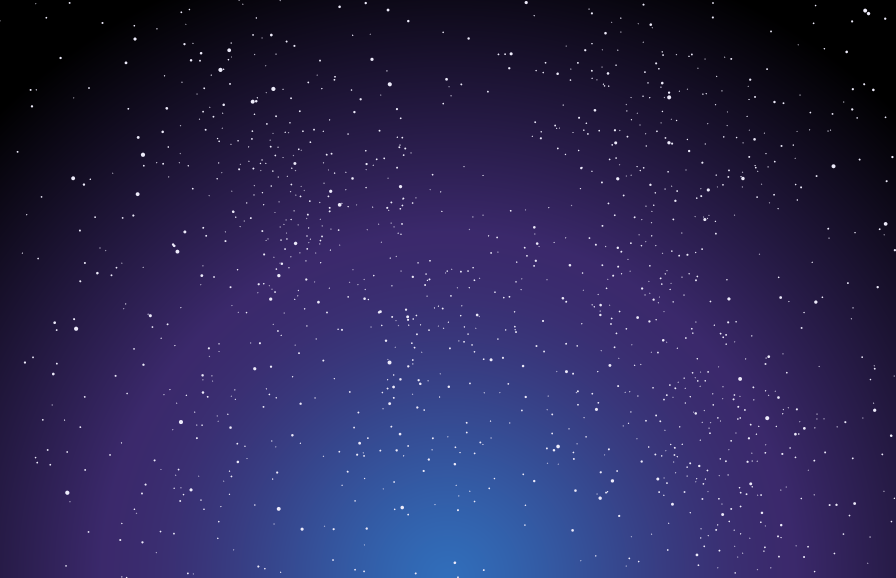
Reproduce this background procedurally as a Shadertoy shader.

```glsl
// Night sky: a radial glow rising from the bottom centre, blue to violet to black,
// under three layers of white stars. Each layer is a jittered grid whose cells
// are filled by chance, more often inside a few soft clusters.

// Soft star clusters: centre x, centre y, radius, strength
const vec4 CLUSTERS[10] = vec4[10](
    vec4(-0.25, 0.61, 0.13, 1.00), vec4(-0.36, 0.83, 0.12, 0.42),
    vec4( 0.31, 0.85, 0.13, 0.38), vec4( 0.44, 0.74, 0.14, 0.45),
    vec4( 0.33, 0.54, 0.12, 0.50), vec4( 0.45, 0.27, 0.15, 0.75),
    vec4( 0.02, 0.40, 0.20, 0.40), vec4(-0.45, 0.36, 0.11, 0.22),
    vec4(-0.41, 0.17, 0.11, 0.30), vec4( 0.50, 0.08, 0.12, 0.32));

vec3 hash3(vec3 p) {
    p = fract(p * vec3(0.1031, 0.1030, 0.0973));
    p += dot(p, p.yxz + 33.33);
    return fract((p.xxy + p.yxx) * p.zyx);
}

float clusterDensity(vec2 p) {
    float density = 0.0;
    for (int i = 0; i < 10; i++) {
        vec2 offset = (p - CLUSTERS[i].xy) / CLUSTERS[i].z;
        density += CLUSTERS[i].w * exp(-dot(offset, offset));
    }
    return min(density, 1.0);
}

vec3 skyColor(vec2 p) {
    vec3 blue = vec3(0.19, 0.43, 0.73);
    vec3 violet = vec3(0.23, 0.16, 0.42);
    float d = length(p);
    vec3 glow = mix(blue, violet, smoothstep(-0.12, 0.62, d) * 1.08 - 0.08);
    return glow * (1.0 - clamp((d - 0.60) / 0.52, 0.0, 1.0));
}

// Coverage of one layer; chance holds the base and clustered fill rates
float starLayer(vec2 p, float cellSize, vec2 radii, vec2 chance, float seed, float pixel) {
    float cover = 0.0;
    vec2 cell = floor(p / cellSize);
    for (int y = -1; y <= 1; y++) {
        for (int x = -1; x <= 1; x++) {
            vec2 id = cell + vec2(x, y);
            vec3 place = hash3(vec3(id + 200.0, seed));
            vec2 center = (id + place.xy) * cellSize;
            float radius = mix(radii.x, radii.y, place.z * place.z);
            // Stars thinner than a pixel keep a minimum width and dim instead
            float drawn = max(radius, 0.6 * pixel);
            float d = length(p - center);
            if (d < drawn + pixel) {
                float roll = hash3(vec3(id + 317.0, seed + 5.0)).x;
                float fill = chance.x + chance.y * clusterDensity(center);
                float disc = clamp((drawn - d) / pixel + 0.5, 0.0, 1.0);
                float dim = radius * radius / (drawn * drawn);
                cover = max(cover, step(roll, fill) * disc * dim);
            }
        }
    }
    return cover;
}

void mainImage(out vec4 fragColor, in vec2 fragCoord) {
    // Height is one unit, origin at the bottom centre
    float pixel = 1.0 / iResolution.y;
    vec2 p = (fragCoord - vec2(0.5 * iResolution.x, 0.0)) * pixel;

    // Fine dust, middling stars and a few large ones
    float dust = starLayer(p, 0.012, vec2(0.0008, 0.0016), vec2(0.02, 0.34), 11.0, pixel);
    float middle = starLayer(p, 0.021, vec2(0.0014, 0.0022), vec2(0.06, 0.14), 37.0, pixel);
    float large = starLayer(p, 0.038, vec2(0.0022, 0.0036), vec2(0.06, 0.15), 71.0, pixel);

    float stars = max(max(dust, middle), large);
    fragColor = vec4(mix(skyColor(p), vec3(0.93, 0.92, 0.98), stars), 1.0);
}
```
